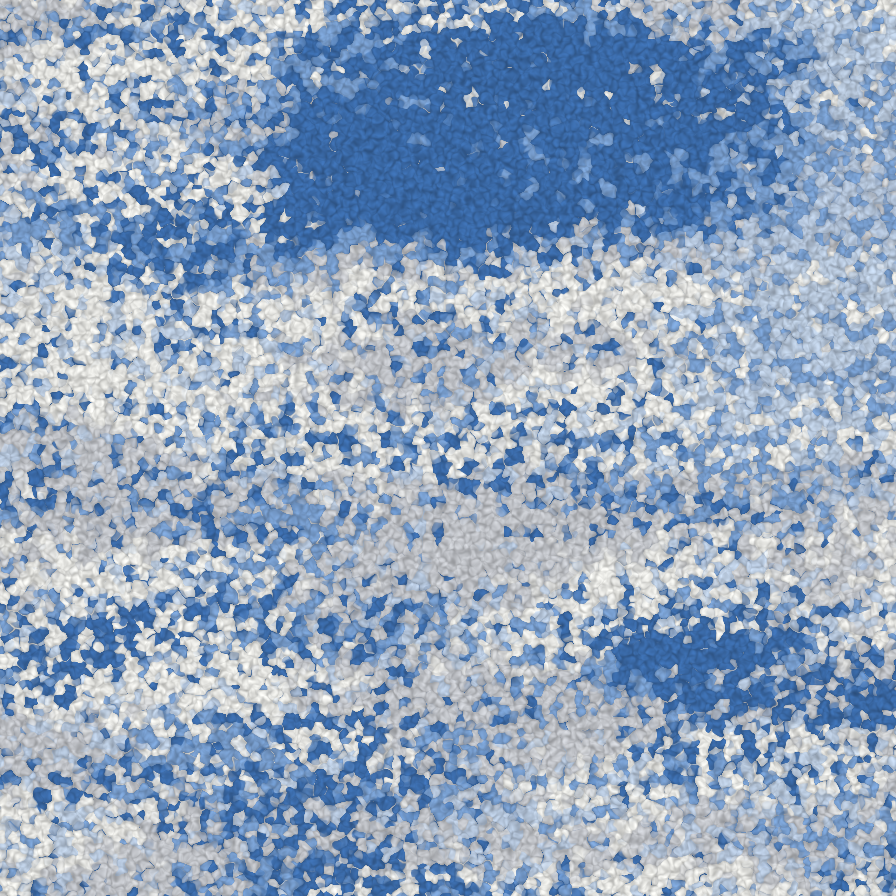
Reproduce this texture procedurally as a WebGL 2 fragment shader.

```glsl
#version 300 es
precision highp float;

uniform vec2 u_resolution;
out vec4 fragColor;

// Yarn colours
const vec3 CREAM      = vec3(0.885, 0.885, 0.870);
const vec3 STONE      = vec3(0.745, 0.755, 0.775);
const vec3 PALE_BLUE  = vec3(0.680, 0.755, 0.850);
const vec3 LIGHT_BLUE = vec3(0.455, 0.600, 0.785);
const vec3 DEEP_BLUE  = vec3(0.225, 0.410, 0.650);
const vec3 SHADOW     = vec3(0.330, 0.420, 0.560);

// Feature sizes, as counts across the canvas
const float TUFTS = 135.0;
const float CLUMPS = 58.0;
const float FIBRES = 210.0;

// Amounts
const float BLUE_BIAS = -0.17;
const float STREAK_GAIN = 0.42;
const float BLOTCH_GAIN = 0.34;
const float EDGE_SOFTNESS = 0.07;
const float TUFT_BLEND = 11.0;
const float FIBRE_CONTRAST = 0.16;

vec2 hash2(vec2 p) {
    vec3 q = fract(p.xyx * vec3(0.1031, 0.1030, 0.0973));
    q += dot(q, q.yzx + 33.33);
    return fract((q.xx + q.yz) * q.zy);
}

float cornerSlope(vec2 cell, vec2 offset) {
    float angle = 6.2832 * hash2(cell + 71.0).x;
    return dot(vec2(cos(angle), sin(angle)), offset);
}

float gradientNoise(vec2 p) {
    vec2 i = floor(p), f = p - i;
    vec2 u = f * f * f * (f * (f * 6.0 - 15.0) + 10.0);
    vec2 e = vec2(1.0, 0.0);
    float low = mix(cornerSlope(i, f), cornerSlope(i + e.xy, f - e.xy), u.x);
    float high = mix(cornerSlope(i + e.yx, f - e.yx), cornerSlope(i + e.xx, f - e.xx), u.x);
    return mix(low, high, u.y);
}

// Blended nearest tuft: xy = its root, z = distance, w = its random tone
vec4 nearestTuft(vec2 p) {
    vec2 cell = floor(p);
    vec4 sum = vec4(0.0);
    float total = 0.0;
    for (int y = -1; y <= 1; y++) {
        for (int x = -1; x <= 1; x++) {
            vec2 id = cell + vec2(x, y);
            vec2 root = id + hash2(id);
            float d = length(p - root);
            float weight = exp(-TUFT_BLEND * d);
            sum += weight * vec4(root, d, hash2(id + 313.0).x);
            total += weight;
        }
    }
    return sum / total;
}

// Box that fades out over the given distances
float softPatch(vec2 p, vec2 centre, vec2 halfSize, vec2 fade) {
    return 1.0 - smoothstep(0.0, 1.0, length(max(abs(p - centre) - halfSize, 0.0) / fade));
}

void main() {
    vec2 uv = gl_FragCoord.xy / u_resolution.y;

    // Pile: slightly bent tufts, each taking the dye at its root
    vec2 bend = vec2(gradientNoise(uv * 90.0), gradientNoise(uv * 90.0 + 40.0));
    vec4 tuft = nearestTuft(uv * TUFTS + 0.7 * bend);
    vec2 root = tuft.xy / TUFTS;

    // Broad dye pattern: horizontal streaks, blotches and worn blocks
    vec2 drift = root + 0.035 * vec2(gradientNoise(root * 7.0), gradientNoise(root * 6.0 + 20.0));
    drift.y -= 0.05 * root.x;
    float streak = gradientNoise(drift * vec2(2.3, 13.0) + 5.0)
                 + 0.5 * gradientNoise(drift * vec2(5.0, 27.0) + 31.0);
    float blotch = gradientNoise(drift * vec2(4.5, 8.0) + 57.0)
                 + 0.5 * gradientNoise(drift * 15.0 + 83.0);
    float block = softPatch(drift, vec2(0.60, 0.82), vec2(0.24, 0.085), vec2(0.10, 0.05));
    float fringe = softPatch(drift, vec2(0.40, 0.82), vec2(0.28, 0.11), vec2(0.17, 0.09));
    float lowerRight = softPatch(drift, vec2(0.93, 0.20), vec2(0.17, 0.03), vec2(0.12, 0.07));
    float lowerLeft = softPatch(drift, vec2(0.33, 0.06), vec2(0.12, 0.06), vec2(0.22, 0.12));
    float cover = BLUE_BIAS + STREAK_GAIN * streak + BLOTCH_GAIN * blotch
                + 0.42 * block + 0.24 * fringe + 0.30 * lowerRight + 0.20 * lowerLeft;

    // Speckle decides which tufts are blue
    float speckle = gradientNoise(root * CLUMPS) + 0.5 * gradientNoise(root * CLUMPS * 1.9 + 17.0)
                  + 0.16 * (tuft.w - 0.5);
    float dye = speckle + cover;
    float blue = smoothstep(-EDGE_SOFTNESS, EDGE_SOFTNESS, dye);

    // Undyed ground: cream, stone and a little pale blue
    float haze = softPatch(root, vec2(1.0, 0.74), vec2(0.10, 0.16), vec2(0.22, 0.20));
    float stoneField = 1.1 * gradientNoise(drift * vec2(3.0, 9.0) + 111.0)
                     + 0.6 * gradientNoise(root * 44.0 + 9.0) - 0.02;
    float paleField = gradientNoise(root * 50.0 + 140.0)
                    + 0.5 * gradientNoise(drift * vec2(4.0, 9.0) + 170.0) + 0.35 * haze;
    vec3 ground = mix(CREAM, STONE, smoothstep(-0.14, 0.14, stoneField));
    ground = mix(ground, PALE_BLUE, 0.85 * smoothstep(0.13, 0.30, paleField));

    // Dyed yarn: light or deep blue
    float lightField = 0.9 * gradientNoise(root * 48.0 + 200.0)
                     + 0.6 * gradientNoise(drift * vec2(4.0, 10.0) + 230.0)
                     + 0.5 * haze - 0.35 * block - 0.15 * lowerRight + 0.02;
    vec3 yarn = mix(DEEP_BLUE, LIGHT_BLUE, smoothstep(-0.08, 0.14, lightField));

    // Shade between colours, in tuft gaps and along fibres
    vec3 colour = mix(ground, yarn, blue);
    float rim = exp(-pow((dye + 0.03) / 0.08, 2.0));
    colour = mix(colour, SHADOW, 0.24 * rim);
    float gap = smoothstep(0.25, 0.80, tuft.z);
    float fibre = gradientNoise(uv * FIBRES + 0.8 * bend);
    float light = 1.035 - 0.15 * gap + 0.08 * (tuft.w - 0.5) + FIBRE_CONTRAST * fibre;
    fragColor = vec4(clamp(colour * light, 0.0, 1.0), 1.0);
}
```
